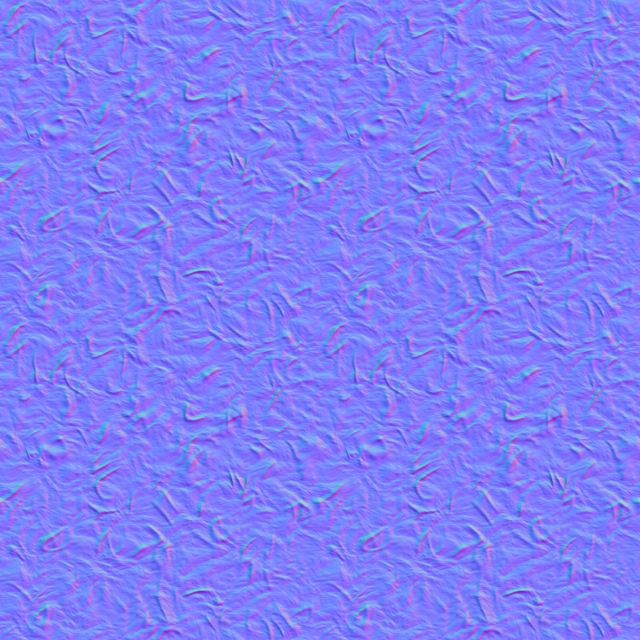
Reproduce this texture map procedurally as a WebGL 2 fragment shader.

```glsl
#version 300 es
precision highp float;
// Tangent-space normal map of rough, trowelled plaster that tiles.
// A height field of leaning billowy lumps and thin slanted ridges, built from
// wrapping gradient noise, is differentiated and encoded as a colour.

uniform vec2 u_resolution;
out vec4 fragColor;

const float TILES = 2.0;                   // repeats across the canvas
const float SLOPE_STEP = 0.002;            // half width of the slope sample
const vec2 LUMP_CELLS = vec2(13.0, 18.0);  // lumps per tile, wider than tall
const float LUMP_HEIGHT = 0.0105;
const float LUMP_DECAY = 0.38;
const vec2 LEAN = vec2(1.6, 1.1);          // steepens right and upper faces
const float RIDGE_HEIGHT = 0.0055;
const float RIDGE_WIDTH = 0.11;

// Integer hash giving a unit gradient for a lattice cell
vec2 cellGradient(vec2 cell, uint seed) {
    uvec2 v = uvec2(cell) + uvec2(seed * 131u, seed * 71u);
    for (int i = 0; i < 2; i++) {
        v = v * 1664525u + 1013904223u;
        v.x += v.y * 1664525u;
        v.y += v.x * 1664525u;
        v ^= v >> 16u;
    }
    return normalize(vec2(v & 0xFFFFu) / 32767.5 - 1.0 + 1e-5);
}

float cornerValue(vec2 cell, vec2 corner, vec2 local, vec2 period, uint seed) {
    vec2 wrapped = floor(mod(cell + corner + 0.5, period));
    return dot(cellGradient(wrapped, seed), local - corner);
}

// Gradient noise that repeats after a whole number of cells
float wrapNoise(vec2 q, vec2 period, uint seed) {
    vec2 cell = floor(q);
    vec2 f = q - cell;
    vec2 u = f * f * f * (f * (f * 6.0 - 15.0) + 10.0);
    float low = mix(cornerValue(cell, vec2(0, 0), f, period, seed),
                    cornerValue(cell, vec2(1, 0), f, period, seed), u.x);
    float high = mix(cornerValue(cell, vec2(0, 1), f, period, seed),
                     cornerValue(cell, vec2(1, 1), f, period, seed), u.x);
    return mix(low, high, u.y);
}

// Rounded lumps parted by softened creases, down to fine grain
float lumps(vec2 p, vec2 cells, float height) {
    float sum = 0.0;
    for (uint octave = 0u; octave < 4u; octave++) {
        float n = wrapNoise(p * cells, cells, 11u + octave);
        sum += height * sqrt(n * n + 0.0025);
        cells *= 2.0;
        height *= LUMP_DECAY;
    }
    return sum;
}

// Broken thin ridges; the whole-number direction across them keeps the wrap
float ridges(vec2 p, vec2 across, vec2 cells, uint seed) {
    vec2 along = vec2(-across.y, across.x);
    vec2 q = vec2(dot(p, across), dot(p, along)) * cells;
    float n = wrapNoise(q, cells, seed) / RIDGE_WIDTH;
    float patches = wrapNoise(p * 11.0, vec2(11.0), seed + 1u);
    return exp(-n * n) * smoothstep(0.0, 0.35, patches);
}

// Complete relief in tile units
float plasterHeight(vec2 p) {
    vec2 warp = vec2(wrapNoise(p * 9.0, vec2(9.0), 31u),
                     wrapNoise(p * 9.0, vec2(9.0), 37u));
    p += 0.03 * warp;
    vec2 leaning = p - LEAN * lumps(p, LUMP_CELLS, LUMP_HEIGHT);
    float height = lumps(leaning, LUMP_CELLS, LUMP_HEIGHT);
    height += RIDGE_HEIGHT * ridges(p, vec2(1, -1), vec2(12, 6), 43u);
    height += 0.7 * RIDGE_HEIGHT * ridges(p, vec2(2, 1), vec2(7, 4), 53u);
    return height;
}

vec3 surfaceNormal(vec2 p, float reach) {
    vec2 dx = vec2(reach, 0.0);
    vec2 dy = vec2(0.0, reach);
    vec2 rise = vec2(plasterHeight(p + dx) - plasterHeight(p - dx),
                     plasterHeight(p + dy) - plasterHeight(p - dy));
    return normalize(vec3(-rise / (2.0 * reach), 1.0));
}

// Squaring z deepens the blue loss on steep faces
vec3 encodeNormal(vec3 n) {
    return 0.5 + 0.5 * vec3(n.xy, n.z * n.z);
}

void main() {
    vec2 p = gl_FragCoord.xy / u_resolution * TILES;
    fragColor = vec4(encodeNormal(surfaceNormal(p, SLOPE_STEP)), 1.0);
}
```
